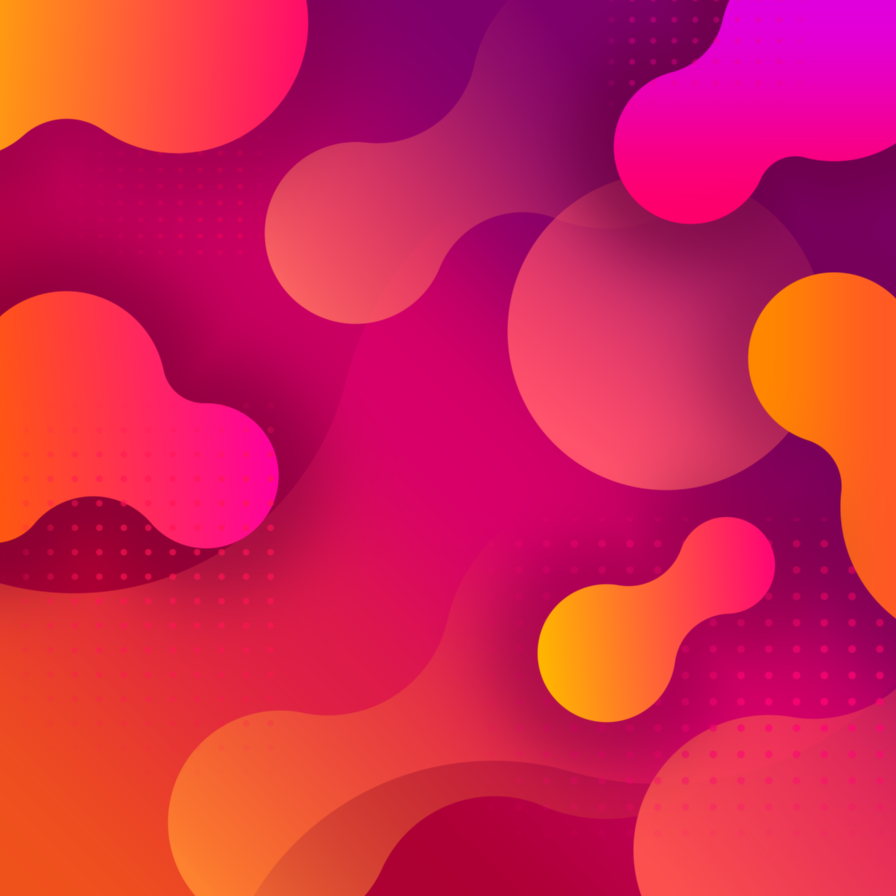
This background is drawn by a three.js fragment shader. Its source:

```glsl
// Abstract background of fluid gradient blobs, soft shadows and halftone dots.
varying vec2 vUv;

// Two circles (xy centre, z radius) joined by concave fillets.
// fillet.x lies left of the axis from a to b, fillet.y lies right of it.
float blob(vec2 p, vec3 a, vec3 b, vec2 fillet) {
  vec2 axis = b.xy - a.xy;
  float len = length(axis);
  axis /= len;
  p -= a.xy;
  p = vec2(dot(p, axis), dot(p, vec2(-axis.y, axis.x)));
  float f = p.y > 0.0 ? fillet.x : fillet.y;
  p.y = abs(p.y);

  // Centre of the circle that touches both from outside
  float ra = a.z + f;
  float rb = b.z + f;
  float x = (len * len + ra * ra - rb * rb) / (2.0 * len);
  vec2 c = vec2(x, sqrt(max(ra * ra - x * x, 0.0)));
  bool inNeck = c.x * p.y < c.y * p.x && (c.x - len) * p.y > c.y * (p.x - len);
  if (inNeck) return f - length(p - c);
  return min(length(p) - a.z, length(p - vec2(len, 0.0)) - b.z);
}

float fill(float d) {
  return 1.0 - smoothstep(-0.0012, 0.0012, d);
}

// Position from 0 to 1 between two points
float ramp(vec2 p, vec2 a, vec2 b) {
  vec2 ab = b - a;
  return clamp(dot(p - a, ab) / dot(ab, ab), 0.0, 1.0);
}

// Halftone grid with one dot centred on origin
float dots(vec2 p, vec2 origin, vec2 pitch, float radius) {
  vec2 cell = (fract((p - origin) / pitch + 0.5) - 0.5) * pitch;
  return fill(length(cell) - radius);
}

// Soft-edged rectangle
float window(vec2 p, vec2 lo, vec2 hi, float soft) {
  vec2 w = smoothstep(lo, lo + soft, p) * (1.0 - smoothstep(hi - soft, hi, p));
  return w.x * w.y;
}

// Opaque shape with a diffuse shadow
vec3 solid(vec3 base, float d, vec3 tint, float shade) {
  float away = max(d, 0.0) / 0.065;
  base = mix(base, vec3(0.38, 0.0, 0.2), shade * exp(-away * away));
  return mix(base, tint, fill(d));
}

// The five opaque shapes
float topLeft(vec2 p) {
  return blob(p, vec3(-0.039, 0.922, 0.098), vec3(0.198, 0.975, 0.146), vec2(0.072));
}
float left(vec2 p) {
  vec3 tip = vec3(0.230, 0.469, 0.081);
  return min(blob(p, vec3(0.074, 0.564, 0.111), tip, vec2(0.046)),
             blob(p, vec3(-0.007, 0.453, 0.059), tip, vec2(0.085)));
}
float topRight(vec2 p) {
  return blob(p, vec3(0.771, 0.836, 0.086), vec3(0.931, 0.948, 0.128), vec2(0.078, 0.042));
}
float right(vec2 p) {
  return blob(p, vec3(0.931, 0.600, 0.096), vec3(1.094, 0.434, 0.156), vec2(0.054));
}
float small(vec2 p) {
  return blob(p, vec3(0.677, 0.271, 0.077), vec3(0.811, 0.369, 0.054), vec2(0.0625));
}

void main() {
  vec2 p = vUv;
  float diag = 0.5 * (p.x + p.y);

  // Backdrop
  vec3 col = mix(vec3(0.68, 0.0, 0.20), vec3(0.79, 0.0, 0.38), smoothstep(0.25, 0.5, diag));
  col = mix(col, vec3(0.50, 0.0, 0.42), smoothstep(0.5, 0.75, diag));

  // Large glowing wave
  float wave = blob(p, vec3(-0.078, 0.017, 0.341), vec3(0.736, 0.486, 0.361), vec2(0.3125));
  vec3 glow = mix(vec3(0.94, 0.32, 0.11), vec3(0.87, 0.11, 0.28), smoothstep(0.02, 0.34, diag));
  glow = mix(glow, vec3(0.85, 0.0, 0.41), smoothstep(0.3, 0.5, diag));
  col = mix(col, glow, fill(wave) * (1.0 - smoothstep(0.48, 0.66, diag)));

  // Translucent shapes that fade toward the upper right
  float amber = blob(p, vec3(0.3125, 0.082, 0.125), vec3(0.677, 0.268, 0.182), vec2(0.137, 0.138));
  col = mix(col, vec3(1.0, 0.52, 0.19), fill(amber) * 0.95 * (1.0 - pow(ramp(p, vec2(0.22, 0.02), vec2(0.62, 0.36)), 0.6)));
  float coral = blob(p, vec3(0.397, 0.740, 0.1015), vec3(0.677, 0.896, 0.151), vec2(0.111, 0.10));
  col = mix(col, vec3(1.0, 0.42, 0.38), fill(coral) * (0.95 - 0.95 * pow(ramp(p, vec2(0.33, 0.66), vec2(0.66, 0.92)), 0.75)));
  float disc = length(p - vec2(0.7435, 0.630)) - 0.177;
  col = mix(col, vec3(1.0, 0.32, 0.42), fill(disc) * (1.0 - 0.85 * ramp(p, vec2(0.66, 0.49), vec2(0.89, 0.78))));
  float salmon = blob(p, vec3(0.858, 0.051, 0.151), vec3(1.172, 0.271, 0.130), vec2(0.143));
  col = mix(col, vec3(1.0, 0.33, 0.31), fill(salmon) * (0.95 - 0.6 * ramp(p, vec2(0.74, 0.02), vec2(1.0, 0.22))));

  // Dots beneath the opaque shapes
  float lowerDots = dots(p, vec2(0.982, 0.305), vec2(0.031, 0.0294), 0.0042);
  lowerDots *= window(p, vec2(0.49, 0.02), vec2(1.2, 0.425), 0.012) * smoothstep(0.48, 0.72, p.x) * smoothstep(0.02, 0.25, p.y);
  col = mix(col, vec3(1.0, 0.02, 0.45), 0.85 * lowerDots);
  float upperDots = dots(p, vec2(0.268, 0.829), vec2(0.0222, 0.0185), 0.0028);
  col = mix(col, vec3(0.95, 0.0, 0.36), 0.7 * upperDots * window(p, vec2(0.04, 0.70), vec2(0.30, 0.88), 0.03) * smoothstep(0.02, 0.25, p.x));

  // Opaque shapes
  vec3 tint = mix(vec3(1.0, 0.60, 0.07), vec3(1.0, 0.04, 0.42), ramp(p, vec2(0.0, 0.97), vec2(0.345, 0.95)));
  col = solid(col, topLeft(p), tint, 0.3);
  tint = mix(vec3(1.0, 0.34, 0.07), vec3(1.0, 0.0, 0.62), ramp(p, vec2(0.0, 0.46), vec2(0.31, 0.49)));
  col = solid(col, left(p), tint, 0.4);
  tint = mix(vec3(1.0, 0.0, 0.42), vec3(0.88, 0.0, 0.86), smoothstep(0.75, 1.0, p.y));
  col = solid(col, topRight(p), tint, 0.5);
  tint = mix(vec3(1.0, 0.53, 0.0), vec3(1.0, 0.35, 0.14), smoothstep(0.84, 1.0, p.x));
  col = solid(col, right(p), tint, 0.3);
  tint = mix(vec3(1.0, 0.71, 0.0), vec3(1.0, 0.03, 0.45), ramp(p, vec2(0.6, 0.3), vec2(0.865, 0.33)));
  col = solid(col, small(p), tint, 0.35);

  // Faint dots on top
  float leftDots = dots(p, vec2(0.302, 0.411), vec2(0.0273), 0.0036);
  leftDots *= window(p, vec2(0.0, 0.1), vec2(0.316, 0.58), 0.01) * smoothstep(0.1, 0.35, p.y) * (1.0 - smoothstep(0.45, 0.58, p.y));
  col = mix(col, vec3(1.0, 0.08, 0.33), 0.65 * leftDots * smoothstep(-0.05, 0.15, p.x));
  float cornerDots = dots(p, vec2(0.87, 0.978), vec2(0.0235), 0.0032);
  col = mix(col, vec3(0.95, 0.0, 0.55), 0.4 * cornerDots * window(p, vec2(0.67, 0.87), vec2(0.91, 1.1), 0.03));

  gl_FragColor = vec4(col, 1.0);
}
```
